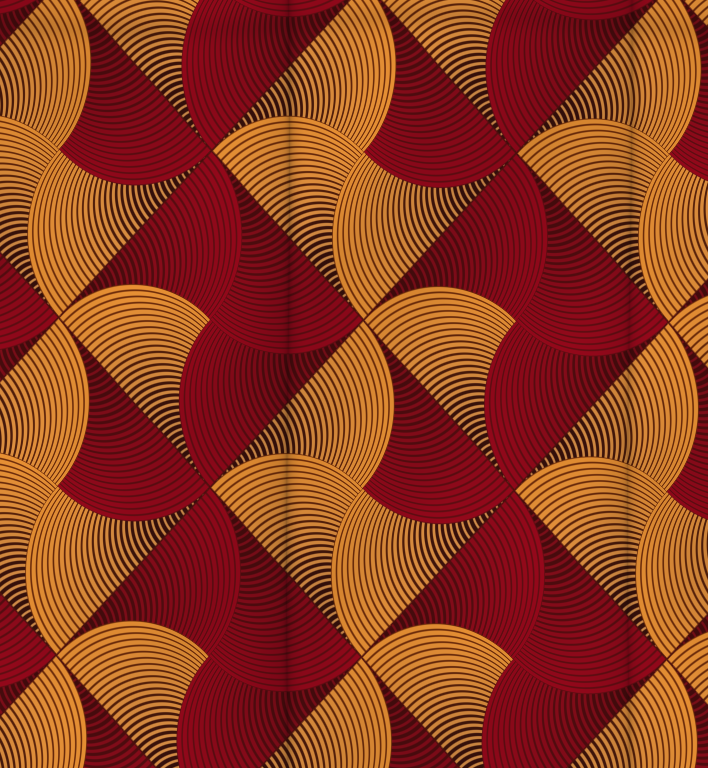
Reproduce this pattern procedurally as a Shadertoy shader.

```glsl
// Layered sines: slow unevenness of the cloth, about -1 to 1
float clothWaves(vec2 p) {
    return 0.5 * sin(9.0 * p.x + 2.0 * sin(5.0 * p.y)) +
           0.3 * sin(17.0 * p.y + 3.0 * sin(7.0 * p.x)) +
           0.2 * sin(41.0 * p.x - 29.0 * p.y);
}

// Coverage of a half disc standing on the unit edge it is centred on
float disc(vec2 p, vec2 center, float soft) {
    return 1.0 - smoothstep(-soft, soft, length(p - center) - 0.5);
}

// Nested arcs that start along the edge and thin out towards its far end
vec3 fanColor(vec2 p, bool golden, float soft) {
    float s = p.x - p.y * p.y / max(1.0 - p.x, 0.02);
    float depth = clamp(s, 0.0, 1.0);
    float halfWidth = mix(0.36, 0.16, smoothstep(0.1, 0.9, depth));
    float blur = 0.06 + 20.0 * soft;
    float d = abs(fract(s * 33.0) - 0.5);
    float thread = 1.0 - smoothstep(halfWidth - blur, halfWidth + blur, d);

    vec3 ground = golden ? mix(vec3(0.42, 0.17, 0.04), vec3(0.20, 0.06, 0.04), smoothstep(0.0, 0.7, depth))
                         : mix(vec3(0.37, 0.05, 0.07), vec3(0.22, 0.04, 0.04), depth);
    vec3 light = golden ? mix(vec3(0.87, 0.54, 0.19), vec3(0.76, 0.52, 0.30), depth)
                        : mix(vec3(0.56, 0.03, 0.10), vec3(0.43, 0.06, 0.09), depth);
    return mix(ground, light, thread);
}

// Dark valley of a vertical fold with a faint lit side
float fold(float x, float strength) {
    return 1.0 - strength * exp(-abs(x) * 260.0)
               - 0.3 * strength * exp(-x * x * 900.0)
               + 0.2 * strength * exp(-pow((x - 0.02) * 70.0, 2.0));
}

void mainImage(out vec4 fragColor, in vec2 fragCoord) {
    vec2 uv = fragCoord / iResolution.y;
    float soft = 2.6 / iResolution.y;

    // Slightly turned, gently waving diamond lattice
    vec2 p = uv - vec2(0.473, 0.583);
    p += vec2(-0.006 * p.y, 0.008 * p.x) + 0.0012 * clothWaves(uv.yx);
    p /= vec2(0.397, 0.439);
    vec2 lattice = vec2(p.x - p.y, p.x + p.y);
    vec2 cell = floor(lattice);
    vec2 local = lattice - cell;
    bool redCell = mod(cell.x + cell.y, 2.0) < 0.5;

    // Four half discs per diamond, each tucked under the next one
    vec3 sum = vec3(0.0);
    float total = 0.0;
    vec2 q = local;
    for (int i = 0; i < 4; i++) {
        float cover = disc(q, vec2(0.5, 0.0), soft) * (1.0 - disc(q, vec2(1.0, 0.5), soft));
        bool golden = redCell ? i == 0 : i != 2;
        sum += cover * fanColor(q, golden, soft);
        total += cover;
        q = vec2(q.y, 1.0 - q.x);
    }
    vec3 color = sum / max(total, 0.001);

    // Thin seams on the straight edges
    vec2 border = min(local, 1.0 - local);
    float seam = 1.0 - smoothstep(0.0, 2.2 * soft, min(border.x, border.y));
    color = mix(color, vec3(0.29, 0.06, 0.05), 0.8 * seam);

    // Folds and uneven light
    color *= fold(uv.x - 0.375 + 0.002 * sin(6.0 * uv.y), 0.24);
    color *= fold(uv.x - 0.820 + 0.003 * sin(5.0 * uv.y), 0.20);
    color *= 1.0 - 0.08 * exp(-pow((uv.y - 0.97 + 0.01 * sin(8.0 * uv.x)) * 60.0, 2.0));
    color *= 1.0 + 0.05 * clothWaves(uv);

    fragColor = vec4(clamp(color, 0.0, 1.0), 1.0);
}
```
